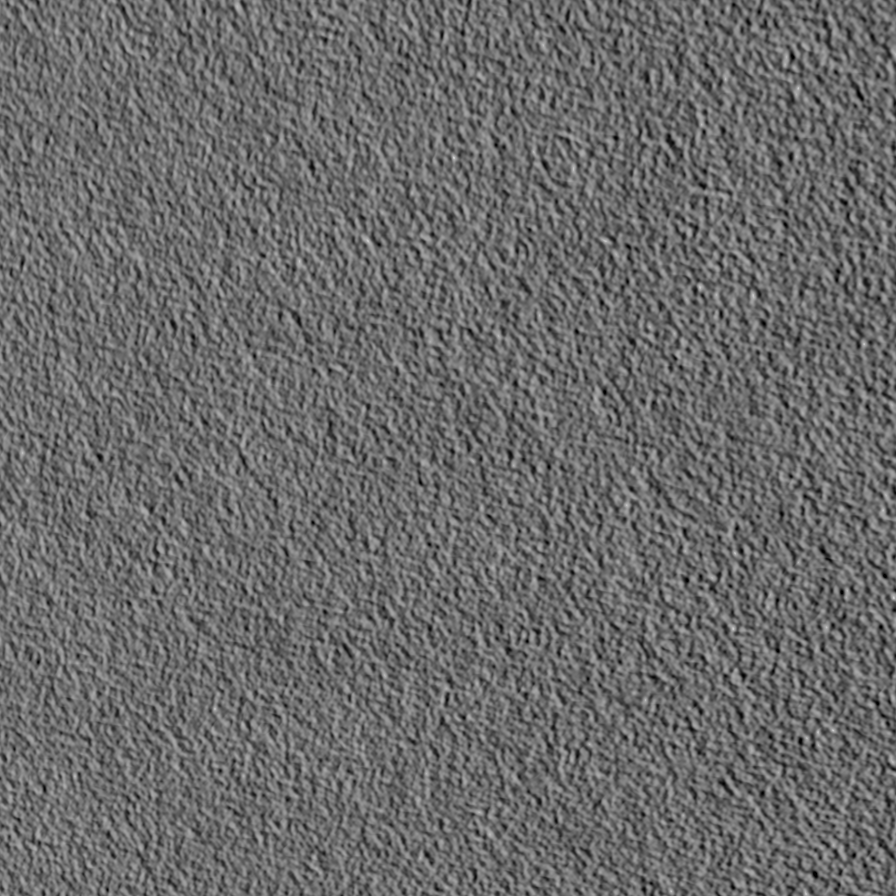
This texture is drawn by a three.js fragment shader. Its source:

```glsl
varying vec2 vUv;

const vec3 STONE_GREY = vec3(0.424);
const vec2 LIGHT_DIRECTION = vec2(0.93, 0.37);

// Random unit vector for a lattice cell
vec2 randomGradient(vec2 cell, float seed) {
  vec3 h = fract(vec3(cell.xyx + seed) * vec3(0.1031, 0.1030, 0.0973));
  h += dot(h, h.yzx + 33.33);
  float angle = 6.28318 * fract((h.x + h.y) * h.z);
  return vec2(cos(angle), sin(angle));
}

float gradientNoise(vec2 p, float seed) {
  vec2 cell = floor(p);
  vec2 f = p - cell;
  vec2 fade = f * f * f * (f * (f * 6.0 - 15.0) + 10.0);
  vec2 right = vec2(1.0, 0.0);
  vec2 up = vec2(0.0, 1.0);
  float a = dot(randomGradient(cell, seed), f);
  float b = dot(randomGradient(cell + right, seed), f - right);
  float c = dot(randomGradient(cell + up, seed), f - up);
  float d = dot(randomGradient(cell + 1.0, seed), f - 1.0);
  return mix(mix(a, b, fade.x), mix(c, d, fade.x), fade.y);
}

vec2 rotate(vec2 p, float angle) {
  float c = cos(angle);
  float s = sin(angle);
  return vec2(c * p.x - s * p.y, s * p.x + c * p.y);
}

// One layer of bumps whose steepness does not depend on its frequency
float bumps(vec2 p, float frequency, float steepness, float seed) {
  vec2 q = rotate(p, seed) * frequency + 200.0;
  return gradientNoise(q, seed) * steepness / frequency;
}

// Rounded grains parted by narrow creases
float grains(vec2 p, float frequency, float steepness, float seed) {
  vec2 q = rotate(p, seed) * frequency + 200.0;
  float n = gradientNoise(q, seed);
  return sqrt(n * n + 0.005) * steepness / frequency;
}

float plasterHeight(vec2 p) {
  return bumps(p, 42.0, 0.20, 1.7)
       + grains(p, 72.0, 0.58, 4.1)
       + bumps(p, 104.0, 0.50, 2.6)
       + bumps(p, 168.0, 0.74, 7.3);
}

// Slope of the relief along the light
float reliefSlope(vec2 p, vec2 direction, float reach) {
  vec2 offset = direction * reach;
  return (plasterHeight(p + offset) - plasterHeight(p - offset)) / (2.0 * reach);
}

// Grains widen gently toward the upper right
vec2 coarsen(vec2 p, float amount) {
  return p - amount * p * p;
}

// Slope to brightness: deeper shadows, softer lights, rare glints
float shade(float slope, float contrast) {
  float s = slope * contrast;
  float glint = smoothstep(2.5, 4.0, s);
  return 0.115 * s - 0.009 * s * s + 0.20 * glint;
}

// Soft stains at two sizes
float stains(vec2 p, float strength) {
  float wide = gradientNoise(p * 9.0 + 40.0, 5.2);
  float small = gradientNoise(rotate(p, 0.6) * 26.0 + 90.0, 8.6);
  return strength * (wide + small);
}

void main() {
  vec2 p = coarsen(vUv, 0.1);
  float slope = reliefSlope(p, LIGHT_DIRECTION, 0.0013) / 0.68;

  // Broad drift of light and relief across the wall
  float patchiness = gradientNoise(vUv * 5.0 + 20.0, 2.9);
  float contrast = mix(0.90, 1.10, vUv.x) + 0.12 * patchiness;
  float drift = mix(0.012, -0.012, vUv.x) + stains(vUv, 0.03);

  vec3 color = STONE_GREY + drift + shade(slope, contrast);
  gl_FragColor = vec4(clamp(color, 0.0, 1.0), 1.0);
}
```
